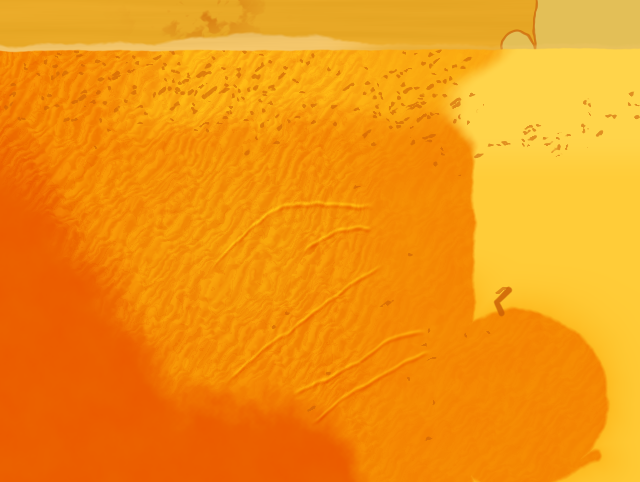
Give the GLSL for this background, as a Shadertoy shader.

```glsl
// Weathered orange mineral stain over yellow ground, under a pale gold sky band.
#define DEEP vec3(0.92, 0.37, 0.00)
#define ORANGE vec3(0.96, 0.53, 0.01)
#define AMBER vec3(0.96, 0.61, 0.04)
#define GOLD vec3(0.99, 0.70, 0.08)
#define YELLOW vec3(1.00, 0.80, 0.22)
#define SKY vec3(0.91, 0.66, 0.15)
#define PALE vec3(0.94, 0.76, 0.40)
#define RUST vec3(0.80, 0.38, 0.02)
#define HORIZON 0.896
#define ASPECT 1.327
#define RELIEF 0.11

vec2 hash2(vec2 p) {
    return fract(sin(vec2(dot(p, vec2(127.1, 311.7)), dot(p, vec2(269.5, 183.3)))) * 43758.5);
}

// Layered, rotated sines, about -1 to 1
float waves(vec2 p) {
    float sum = 0.0, amp = 0.5;
    for (int i = 0; i < 5; i++) {
        p = mat2(0.8, 0.6, -0.6, 0.8) * p * 1.9 + 1.7;
        sum += amp * sin(p.x + 1.4 * sin(p.y));
        amp *= 0.58;
    }
    return sum;
}

// Cellular noise: nearest distance, second distance, cell id
vec3 cells(vec2 p) {
    vec2 base = floor(p);
    vec3 best = vec3(9.0, 9.0, 0.0);
    for (int y = -1; y <= 1; y++)
    for (int x = -1; x <= 1; x++) {
        vec2 id = base + vec2(x, y);
        float d = length(id + hash2(id) - p);
        if (d < best.x) best = vec3(d, best.x, hash2(id + 7.3).x);
        else best.y = min(best.y, d);
    }
    return best;
}

float segment(vec2 p, vec2 a, vec2 b) {
    vec2 ab = b - a;
    return length(p - a - ab * clamp(dot(p - a, ab) / dot(ab, ab), 0.0, 1.0));
}

float bump(vec2 p, vec2 centre, vec2 size) {
    vec2 q = (p - centre) / size;
    return exp(-dot(q, q));
}

// Raised veins: bright crest with a shaded lower side
float veins(vec2 p) {
    vec4 ends[5] = vec4[5](vec4(0.44, 0.46, 0.77, 0.575), vec4(0.63, 0.47, 0.77, 0.53),
        vec4(0.47, 0.21, 0.79, 0.445), vec4(0.61, 0.18, 0.88, 0.308), vec4(0.65, 0.13, 0.89, 0.256));
    float light = 0.0;
    for (int i = 0; i < 5; i++) {
        vec2 along = ends[i].zw - ends[i].xy, q = p - ends[i].xy;
        float t = q.x / along.x;
        float arch = (i == 0 ? 0.20 : 0.08) * t * (1.0 - t);
        float d = q.y - along.y * t - arch - 0.014 * waves(vec2(p.x * 7.0, float(i)));
        float span = smoothstep(-0.03, 0.08, t) * (1.0 - smoothstep(0.92, 1.03, t));
        light += span * (exp(-pow(d / 0.0035, 2.0)) - 0.8 * exp(-pow((d + 0.007) / 0.004, 2.0)));
    }
    return light;
}

void mainImage(out vec4 fragColor, in vec2 fragCoord) {
    vec2 p = fragCoord / iResolution.xy * vec2(ASPECT, 1.0);
    float px = 1.0 / iResolution.y;
    float broad = waves(p * 3.0), fine = waves(p * 17.0);

    // Stain body: orange, warmer centre, golden upper band
    float upper = smoothstep(0.69, 0.80, p.y + 0.02 * broad + 0.015 * fine) * smoothstep(0.08, 0.45, p.x);
    vec3 col = mix(ORANGE, AMBER, 0.85 * bump(p, vec2(0.50, 0.50), vec2(0.27, 0.24)));
    col = mix(col, GOLD, upper * (0.8 + 0.15 * broad));

    // Deep pool at lower left
    float poolEdge = max(0.60 - 1.2 * p.x, 0.16 - 6.0 * pow(max(p.x - 0.58, 0.0), 2.0));
    float above = p.y - poolEdge + 0.025 * fine + 0.02 * broad;
    float fade = mix(0.30, 0.06, smoothstep(0.0, 0.50, p.x));
    col = mix(DEEP, col, smoothstep(-0.04, fade, above));

    // Diagonal grain and cracks
    vec2 along = vec2(0.77, 0.64);
    vec2 q = vec2(dot(p, along) * 26.0, dot(p, vec2(-along.y, along.x)) * 62.0) + vec2(fine, 1.6 * broad + fine);
    vec3 grain = cells(q);
    float shade = grain.x - cells(q + vec2(0.15, -0.3)).x;
    float rough = smoothstep(-0.02, 0.12, above) * (1.0 - 0.75 * smoothstep(0.65, 0.85, p.x));
    float crack = 1.0 - smoothstep(0.02, 0.16, grain.y - grain.x);
    col += vec3(0.3, 1.0, 0.25) * RELIEF * rough * (1.5 * shade - 0.35 * crack * step(0.45, grain.z));
    col += vec3(0.03, 0.12, 0.03) * veins(p);
    col.g += 0.012 * fine;

    // Yellow ground right of the stain
    float side = 0.983 - 0.05 * smoothstep(0.69, 0.77, p.y) + 0.11 * smoothstep(0.80, 0.90, p.y);
    float lobe = min(length(p - vec2(1.07, 0.17)) - 0.188, segment(p, vec2(1.12, 0.0), vec2(1.235, 0.055)) - 0.013);
    float shore = min(p.x - side, lobe) + 0.005 * fine;
    float soft = mix(0.003, 0.035, smoothstep(0.66, 0.78, p.y)) + px;
    vec3 ground = mix(YELLOW, YELLOW + vec3(0.0, 0.03, 0.07), smoothstep(0.62, 0.72, p.y));
    ground = mix(ground, GOLD, 0.7 * exp(-max(shore, 0.0) * 22.0) * (1.0 - smoothstep(0.35, 0.50, p.y)));
    col = mix(col, ground, smoothstep(-soft, soft, shore));

    // Scattered rust flecks
    vec3 fleck = cells(p * vec2(62.0, 80.0) + fine);
    float density = 0.55 * bump(p, vec2(0.40, 0.82), vec2(0.32, 0.07))
        + 0.55 * bump(p, vec2(0.87, 0.79), vec2(0.10, 0.08))
        + 0.28 * bump(p, vec2(1.15, 0.68 + 0.3 * (p.x - 1.0)), vec2(0.25, 0.03))
        + 0.025 * bump(p, vec2(0.80, 0.35), vec2(0.25, 0.20));
    float spot = 1.0 - smoothstep(0.22, 0.42, fleck.x);
    col = mix(col, RUST, 0.6 * spot * step(1.0 - density, fleck.z));

    // Small hooked mark on the lobe
    float hook = min(segment(p, vec2(1.055, 0.398), vec2(1.03, 0.373)), segment(p, vec2(1.03, 0.373), vec2(1.04, 0.350)));
    col = mix(col, RUST, 0.85 * (1.0 - smoothstep(0.004, 0.006 + px, hook + 0.001 * fine)));

    // Sky band: stained patch, pale corner with outline, bright haze
    float streak = waves(vec2(p.x * 1.5, p.y * 45.0));
    vec3 sky = SKY + 0.015 * streak;
    float stain = bump(p, vec2(0.42, 0.98), vec2(0.10, 0.06));
    sky = mix(sky, RUST, 0.6 * stain * smoothstep(0.0, 0.5, fine + 0.4 * shade));
    float corner = min(1.115 - p.x, 0.0) * 0.0 + max(p.x - 1.115, 0.033 - length(p - vec2(1.07, 0.895))) + 0.010 * waves(p * 9.0);
    sky = mix(sky, PALE - vec3(0.05, 0.01, 0.06), smoothstep(-px, px, corner));
    sky = mix(sky, RUST, 0.7 * (1.0 - smoothstep(0.001, 0.002 + px, abs(corner))));
    float haze = 0.010 + 0.022 * bump(p, vec2(0.55, p.y), vec2(0.20, 1.0)) + 0.005 * fine;
    float hazeMask = 1.0 - smoothstep(haze - 0.004, haze + 0.004, p.y - HORIZON);
    sky = mix(sky, PALE + 0.03 * streak, hazeMask * (1.0 - 0.7 * smoothstep(0.65, 0.85, p.x)));
    float rise = p.y - HORIZON - 0.004 * (p.x - 0.6) - 0.002 * fine;
    col = mix(col, sky, smoothstep(-px, px, rise));

    fragColor = vec4(clamp(col, 0.0, 1.0), 1.0);
}
```
